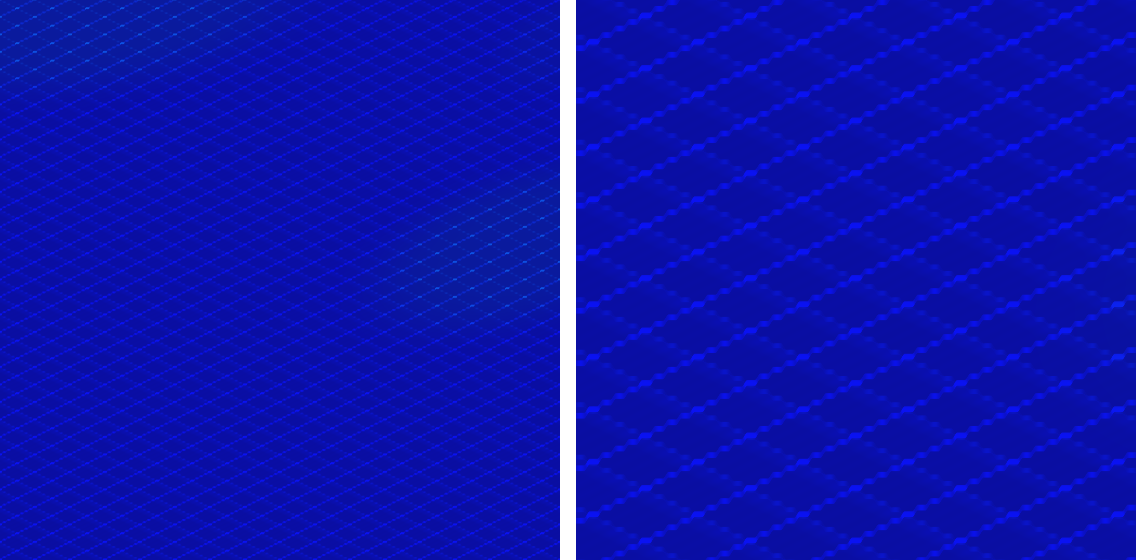
Left, the full canvas; right, a detail of the centre.
Reproduce this pattern procedurally as a Shadertoy shader.

```glsl
// A blue lattice of flat 2:1 rhombi, 16 across and 32 down. Its seams climb in small
// stairs, so rising seams read as chains of short dashes and falling ones as dots.
// Faces carry a fine hatch, and soft slanted patches lean towards teal.

const float COLUMNS = 16.0;
const float ROWS = 32.0;
const float STEPS = 128.0;           // stairs across the canvas
const float RISING_HEIGHT = 0.0034;
const float FALLING_HEIGHT = 0.0029;
const float SEAM_SHIFT = 0.04;       // rising seam offset, in rows
const float DASH_GAP = 0.50;         // fading of a rising seam between dashes
const float DOT_GAP = 0.85;          // fading of a falling seam between dots
const float HATCH = 0.022;
const float GRAIN = 0.012;
const float TAU = 6.2831853;

const vec3 FACE = vec3(0.040, 0.056, 0.640);
const vec3 FACE_LIGHT = vec3(0.040, 0.060, 0.685);
const vec3 FACE_TEAL = vec3(0.038, 0.108, 0.612);
const vec3 DOT = vec3(0.040, 0.080, 0.790);
const vec3 DOT_TEAL = vec3(0.040, 0.165, 0.710);
const vec3 SEAM = vec3(0.040, 0.065, 0.870);
const vec3 SEAM_BRIGHT = vec3(0.040, 0.070, 0.950);
const vec3 SEAM_TEAL = vec3(0.045, 0.160, 0.820);
const vec3 KNOT_TEAL = vec3(0.050, 0.320, 0.890);

float hash(vec2 p) {
    return fract(sin(dot(p, vec2(127.1, 311.7))) * 43758.5453);
}

// Staircase with softened risers, on average equal to t
float stairs(float t) {
    return floor(t) + smoothstep(0.28, 0.72, fract(t));
}

// Height above or below the nearest seam, in canvas units
float seamDistance(float phase) {
    return abs(fract(phase + 0.5) - 0.5) / ROWS;
}

float stroke(float dist, float width, float pixel) {
    return clamp((0.5 * width - dist) / pixel + 0.5, 0.0, 1.0);
}

// Soft ellipse whose long axis climbs by the given slope
float patchMask(vec2 p, vec2 center, vec2 radius, float slope) {
    vec2 d = p - center;
    d.y -= slope * d.x;
    return 1.0 - smoothstep(0.45, 1.0, length(d / radius));
}

void mainImage(out vec4 fragColor, in vec2 fragCoord) {
    vec2 uv = fragCoord / iResolution.xy;
    float pixel = 1.0 / min(iResolution.x, iResolution.y);

    // Lattice coordinates: integer values lie on the seams
    float steppedX = stairs(STEPS * uv.x) / STEPS;
    float rising = ROWS * uv.y - COLUMNS * steppedX - SEAM_SHIFT;
    float falling = ROWS * uv.y + COLUMNS * steppedX;
    vec2 lattice = ROWS * uv.y + COLUMNS * uv.x * vec2(-1.0, 1.0);
    vec2 local = fract(lattice);

    // Teal patches
    float teal = patchMask(uv, vec2(0.14, 0.98), vec2(0.50, 0.18), 0.10);
    teal = max(teal, patchMask(uv, vec2(0.95, 0.56), vec2(0.36, 0.17), 0.25));
    teal = max(teal, 0.35 * patchMask(uv, vec2(1.02, 0.93), vec2(0.16, 0.10), 0.30));

    // Faces: a lighter strip along the falling seams, rising hatch and cell grain
    float strip = smoothstep(0.62, 0.92, local.y);
    vec3 color = mix(FACE, FACE_LIGHT, strip);
    float hatch = cos(TAU * (4.0 * lattice.x)) * (0.4 + 0.6 * strip);
    color.b += HATCH * hatch * 0.5 + GRAIN * (hash(floor(lattice)) - 0.5);
    color = mix(color, FACE_TEAL, 0.85 * teal);

    // Falling seams: dots
    float bead = 0.5 - 0.5 * cos(TAU * (STEPS * uv.x + 0.5));
    float dots = stroke(seamDistance(falling), FALLING_HEIGHT, pixel);
    dots *= 1.0 - DOT_GAP * (1.0 - bead);
    dots *= 0.7 + 0.3 * sin(0.5 * TAU * local.x);
    color = mix(color, mix(DOT, DOT_TEAL, teal), dots);

    // Rising seams: dashes, brightest where seams cross
    float knot = 1.0 - smoothstep(0.001, 0.006, seamDistance(falling));
    vec3 seam = mix(SEAM, SEAM_BRIGHT, max(0.6 * bead, knot));
    seam = mix(seam, mix(SEAM_TEAL, KNOT_TEAL, knot), teal);
    float line = stroke(seamDistance(rising), RISING_HEIGHT, pixel);
    line *= 1.0 - DASH_GAP * (1.0 - bead) * (1.0 - knot);
    color = mix(color, seam, line);

    fragColor = vec4(color, 1.0);
}
```
